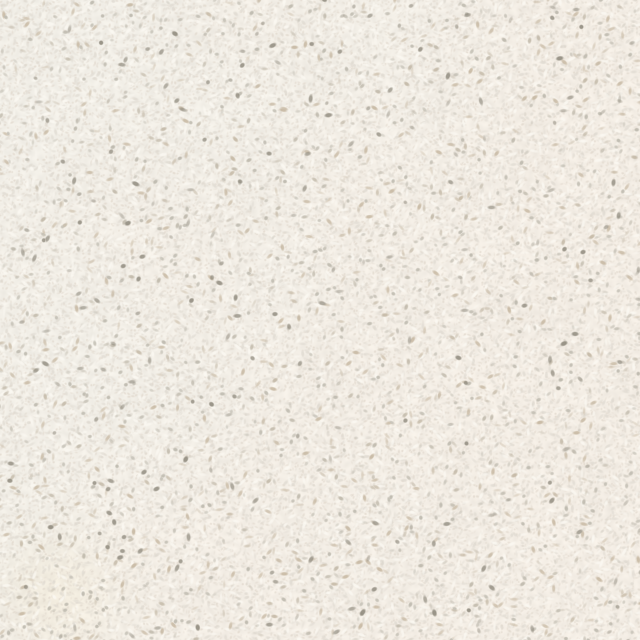
Reproduce this texture procedurally as a WebGL 1 fragment shader.

```glsl
precision highp float;
// Cream engineered stone: a mottled pale ground filled with tiny tilted chips.
// Each chip layer scatters soft ellipses over a jittered grid; layers go from
// fine pale grit to white slivers, taupe chips and a few dark flecks.

uniform vec2 u_resolution;

// Colours
const vec3 GROUND_COOL = vec3(0.948, 0.937, 0.908);
const vec3 GROUND_WARM = vec3(0.956, 0.932, 0.898);
const vec3 STAIN       = vec3(0.950, 0.915, 0.835);
const vec3 GRIT        = vec3(0.880, 0.845, 0.800);
const vec3 PALE_CHIP   = vec3(0.870, 0.850, 0.815);
const vec3 WHITE_CHIP  = vec3(0.985, 0.975, 0.950);
const vec3 TAUPE_GREY  = vec3(0.725, 0.710, 0.665);
const vec3 TAUPE_TAN   = vec3(0.770, 0.710, 0.620);
const vec3 DARK_FLECK  = vec3(0.560, 0.540, 0.490);

// Cells across the canvas, and chip half length and half width in cells
const float GRIT_CELLS  = 160.0;
const float PALE_CELLS  = 100.0;
const float WHITE_CELLS = 80.0;
const float TAUPE_CELLS = 82.0;
const float DARK_CELLS  = 42.0;
const vec2 GRIT_SIZE  = vec2(0.38, 0.22);
const vec2 PALE_SIZE  = vec2(0.42, 0.19);
const vec2 WHITE_SIZE = vec2(0.46, 0.15);
const vec2 TAUPE_SIZE = vec2(0.36, 0.18);
const vec2 DARK_SIZE  = vec2(0.20, 0.115);

const float EDGE_SOFTNESS = 0.0014;  // canvas units
const float MEAN_TILT     = 0.5;     // radians, chips lean up to the right
const float TILT_SPREAD   = 2.7;
const float MOTTLE        = 0.035;
const float CLOUDS        = 0.012;

vec3 hash3(vec2 p, float seed) {
  vec3 q = fract(vec3(p.xyx + seed * 7.31) * vec3(0.1031, 0.1030, 0.0973));
  q += dot(q, q.yxz + 33.33);
  return fract((q.xxy + q.yzz) * q.zyx);
}

float cornerSlope(vec2 cell, vec2 offset) {
  float angle = 6.28318 * hash3(cell, 3.0).x;
  return dot(vec2(cos(angle), sin(angle)), offset);
}

float gradientNoise(vec2 p) {
  vec2 i = floor(p);
  vec2 f = p - i;
  vec2 u = f * f * f * (f * (f * 6.0 - 15.0) + 10.0);
  vec2 e = vec2(1.0, 0.0);
  float low  = mix(cornerSlope(i, f), cornerSlope(i + e, f - e), u.x);
  float high = mix(cornerSlope(i + e.yx, f - e.yx), cornerSlope(i + 1.0, f - 1.0), u.x);
  return mix(low, high, u.y);
}

// Returns the strength of the strongest chip here (x) and its random tone (y).
vec2 chipLayer(vec2 uv, float cells, float density, vec2 size, float seed) {
  vec2 p = uv * cells;
  vec2 home = floor(p);
  float soft = EDGE_SOFTNESS * cells;
  vec2 best = vec2(0.0);
  for (int y = -1; y <= 1; y++) {
    for (int x = -1; x <= 1; x++) {
      vec2 cell = home + vec2(float(x), float(y));
      vec3 place = hash3(cell, seed);
      vec3 look = hash3(cell, seed + 5.7);
      float tilt = MEAN_TILT + TILT_SPREAD * (place.z - 0.5);
      float c = cos(tilt);
      float s = sin(tilt);
      vec2 d = p - cell - place.xy;
      d = vec2(c * d.x + s * d.y, c * d.y - s * d.x);
      vec2 radius = size * vec2(mix(0.6, 1.25, look.y), mix(0.8, 1.2, look.z));
      float dist = (length(d / radius) - 1.0) * min(radius.x, radius.y);
      float strength = (1.0 - smoothstep(-soft, soft, dist))
                     * step(look.x, density) * mix(0.4, 1.0, look.z);
      if (strength > best.x) best = vec2(strength, look.y);
    }
  }
  return best;
}

void main() {
  vec2 uv = gl_FragCoord.xy / min(u_resolution.x, u_resolution.y);

  // Ground: cool to warm drift, faint stain in the lower left, mottling
  float drift = 0.6 * uv.x + 0.25 * (1.0 - uv.y) + 0.25 * gradientNoise(uv * 4.0);
  vec3 color = mix(GROUND_COOL, GROUND_WARM, smoothstep(0.0, 0.7, drift));
  float stain = exp(-dot(uv - vec2(0.09, 0.07), uv - vec2(0.09, 0.07)) * 130.0);
  color = mix(color, STAIN, 0.45 * stain);
  color += MOTTLE * gradientNoise(uv * 95.0) + CLOUDS * gradientNoise(uv * 9.0 + 17.0);

  // Pale grains
  vec2 grit = chipLayer(uv, GRIT_CELLS, 0.65, GRIT_SIZE, 1.0);
  color = mix(color, GRIT, 0.75 * grit.x);
  vec2 pale = chipLayer(uv, PALE_CELLS, 0.60, PALE_SIZE, 2.0);
  color = mix(color, PALE_CHIP, 0.75 * pale.x);
  vec2 white = chipLayer(uv, WHITE_CELLS, 0.55, WHITE_SIZE, 3.0);
  color = mix(color, WHITE_CHIP, 0.85 * white.x);

  // Dark grains
  vec2 taupe = chipLayer(uv, TAUPE_CELLS, 0.30, TAUPE_SIZE, 4.0);
  color = mix(color, mix(TAUPE_GREY, TAUPE_TAN, smoothstep(0.4, 0.9, taupe.y)), 0.85 * taupe.x);
  vec2 dark = chipLayer(uv, DARK_CELLS, 0.12, DARK_SIZE, 6.0);
  color = mix(color, DARK_FLECK, 0.9 * dark.x);

  gl_FragColor = vec4(clamp(color, 0.0, 1.0), 1.0);
}
```
